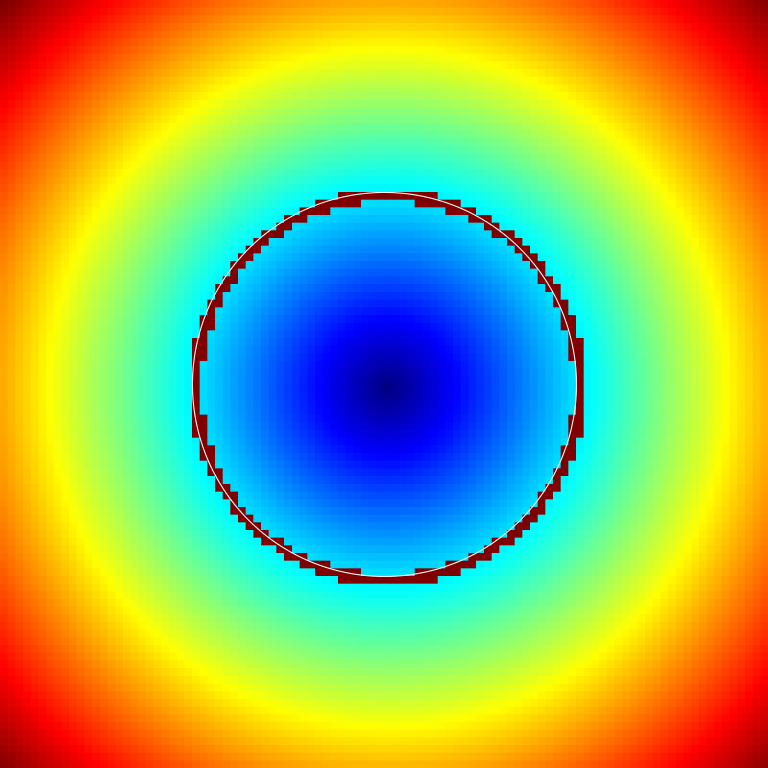
A Shadertoy shader for this background:

```glsl
#define CELLS 100.0
#define FIELD_CENTER vec2(50.0, 49.0)
#define FIELD_REACH 70.71
#define RING_RADIUS 25.0
#define RING_HALF_WIDTH 0.75
#define CIRCLE_CENTER vec2(0.5006, 0.4994)
#define CIRCLE_RADIUS 0.25
#define CIRCLE_WIDTH 0.0014
#define SAMPLES 3

// Rainbow ramp: navy, blue, cyan, yellow, red, maroon
vec3 rainbow(float level) {
    return clamp(1.5 - abs(4.0 * level - vec3(3.0, 2.0, 1.0)), 0.0, 1.0);
}

// Distance field held constant over each grid cell, with a stepped ring
vec3 cellColor(vec2 uv) {
    vec2 cell = floor(uv * CELLS);
    float dist = length(cell - FIELD_CENTER);
    bool onRing = abs(dist - RING_RADIUS) < RING_HALF_WIDTH;
    return rainbow(onRing ? 1.0 : min(dist / FIELD_REACH, 1.0));
}

void mainImage(out vec4 fragColor, in vec2 fragCoord) {
    float pixel = 1.0 / min(iResolution.x, iResolution.y);
    vec2 uv = (fragCoord - 0.5 * iResolution.xy) * pixel + 0.5;

    // Average subsamples to smooth the cell borders
    vec3 color = vec3(0.0);
    for (int y = 0; y < SAMPLES; y++) {
        for (int x = 0; x < SAMPLES; x++) {
            vec2 offset = (vec2(x, y) + 0.5) / float(SAMPLES) - 0.5;
            color += cellColor(uv + offset * pixel);
        }
    }
    color /= float(SAMPLES * SAMPLES);

    // Thin white circle, weighted by its coverage of the pixel
    float edge = abs(length(uv - CIRCLE_CENTER) - CIRCLE_RADIUS);
    float coverage = clamp((0.5 * (CIRCLE_WIDTH + pixel) - edge) / pixel, 0.0, 1.0);
    coverage = min(coverage, CIRCLE_WIDTH / pixel);
    color = mix(color, vec3(1.0), coverage);

    fragColor = vec4(color, 1.0);
}
```
